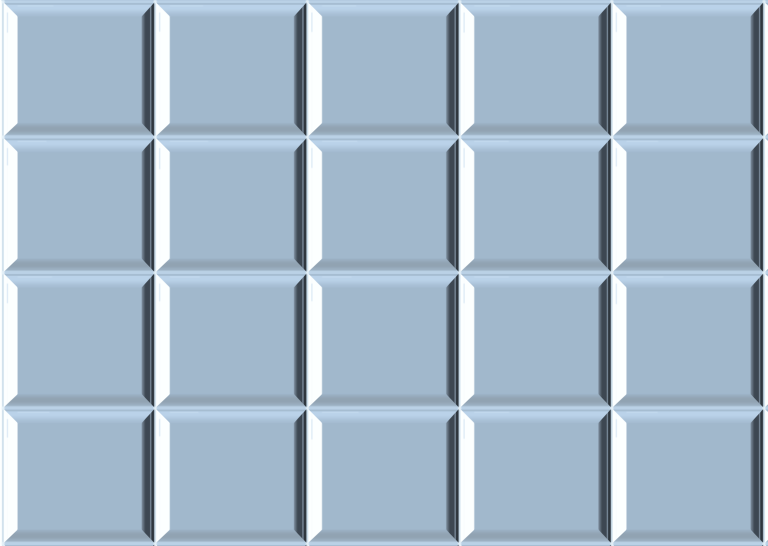
This pattern is drawn by a Shadertoy shader. Its source:

```glsl
// A wall of pale blue bevelled tiles, five across and four down.
// Each tile is a flat face with four mitred bevels; every bevel is shaded by
// a profile over its normalised distance from the seam (0) to the face (1).

float hash(vec2 p) {
    vec3 q = fract(vec3(p.xyx) * 0.1031);
    q += dot(q, q.yzx + 33.33);
    return fract((q.x + q.y) * q.z);
}

// Soft line centred on c with the given half width
float line(float x, float c, float halfWidth, float aa) {
    return 1.0 - smoothstep(halfWidth - 0.5 * aa, halfWidth + aa, abs(x - c));
}

// Soft stroke between two ends
float span(float x, float from, float to) {
    return smoothstep(from, from + 0.004, x) * (1.0 - smoothstep(to - 0.004, to, x));
}

vec3 leftBevel(float d, float along, float seed, float aa) {
    vec3 c = mix(vec3(0.80, 0.87, 0.92), vec3(0.99, 1.0, 1.0), smoothstep(0.0, 0.12, d));
    float scratch = span(along, 0.018, 0.053 + 0.008 * seed);
    return mix(c, vec3(0.82, 0.89, 0.95), line(d, 0.31, 0.03, aa) * (0.08 + 0.6 * scratch));
}

vec3 rightBevel(float d, float aa) {
    vec3 c = mix(vec3(0.24, 0.28, 0.32), vec3(0.45, 0.51, 0.57), smoothstep(0.68, 1.0, d));
    c = mix(c, vec3(0.46, 0.52, 0.58), line(d, 0.33, 0.035, aa));
    c = mix(c, vec3(0.18, 0.21, 0.24), line(d, 0.18, 0.055, aa));
    return mix(vec3(0.80, 0.87, 0.92), c, smoothstep(0.0, 0.13, d));
}

vec3 topBevel(float d, float along, float seed, float aa) {
    vec3 c = mix(vec3(0.73, 0.825, 0.915), vec3(0.65, 0.74, 0.825), smoothstep(0.4, 1.0, d));
    c = mix(c, vec3(0.65, 0.74, 0.82), line(d, 0.15, 0.05, aa));
    float scratch = span(along, 0.025, 0.08 + 0.02 * seed);
    c = mix(c, vec3(0.80, 0.88, 0.95), 0.4 * scratch * line(d, 0.29, 0.03, aa));
    return mix(vec3(0.73, 0.82, 0.90), c, smoothstep(0.0, 0.12, d));
}

vec3 bottomBevel(float d) {
    vec3 c = mix(vec3(0.61, 0.69, 0.76), vec3(0.57, 0.64, 0.70), smoothstep(0.2, 0.5, d));
    c = mix(c, vec3(0.605, 0.69, 0.765), smoothstep(0.65, 1.0, d));
    return mix(vec3(0.73, 0.82, 0.90), c, smoothstep(0.06, 0.24, d));
}

void mainImage(out vec4 fragColor, in vec2 fragCoord) {
    // Canvas height is one unit; y runs downwards from the top
    vec2 uv = fragCoord / iResolution.xy;
    vec2 p = vec2(uv.x * 1.4066, 1.0 - uv.y) - vec2(0.0053, 0.003);

    // Tile index; the first row and column run off the top and left
    vec2 size = vec2(0.2788, 0.2482);
    vec2 tile = max(floor(p / size), vec2(0.0));
    vec2 q = p - tile * size;
    float seed = hash(tile + 7.0);
    float aa = 1.0 / (iResolution.y * 0.026);

    // Distance from each edge in units of its bevel width
    float left = q.x / 0.0269;
    float right = (size.x - q.x) / 0.0244;
    float top = q.y / 0.0269;
    float bottom = (size.y - q.y) / 0.0256;
    float side = min(left, right);
    float cap = min(top, bottom);

    // Shade the bevels and join them along the mitres
    vec3 sideColor = left < right ? leftBevel(abs(left), q.y, seed, aa) : rightBevel(right, aa);
    vec3 capColor = top < bottom ? topBevel(abs(top), q.x, seed, aa) : bottomBevel(bottom);
    vec3 col = mix(capColor, sideColor, smoothstep(-aa, aa, cap - side));

    // Pale glint where four corners meet
    float corner = length(vec2(side, cap));
    col = mix(col, vec3(0.93, 0.97, 0.99), 0.7 * (1.0 - smoothstep(0.04, 0.2, corner)));

    // Flat face with softened edges
    float inset = min(side, cap);
    col = mix(col, vec3(0.63, 0.72, 0.80), smoothstep(1.0 - aa, 1.0 + aa, inset));

    fragColor = vec4(col, 1.0);
}
```
